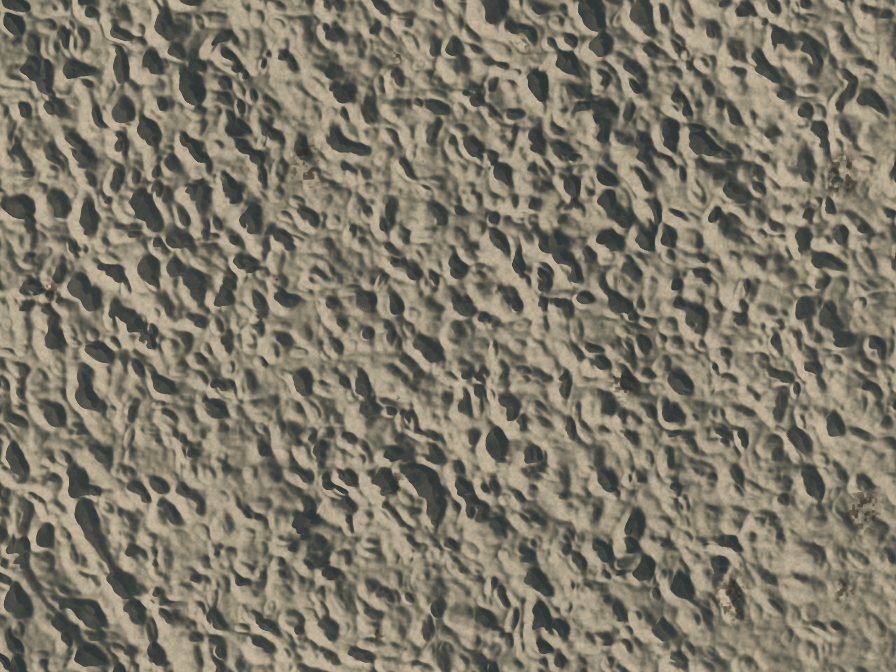
Write a WebGL 2 fragment shader that draws this texture.

```glsl
#version 300 es
precision highp float;
// Trampled beach sand seen from above in low sunlight.
// Cellular pits with soft rims, slanted ripples and drag grooves form a height field;
// slope shading and a short march towards the sun give tone and cast shadows.

uniform vec2 u_resolution;
out vec4 fragColor;

// Lengths are in canvas heights
const vec3 SHADOW_COLOR = vec3(0.212, 0.236, 0.232);
const vec3 SAND_COLOR = vec3(0.722, 0.672, 0.580);
const vec3 MID_WARMTH = vec3(0.0, -0.004, -0.022);
const vec3 DEBRIS_COLOR = vec3(0.20, 0.17, 0.13);
const vec2 SUN_DIR = vec2(0.848, 0.530);
const float SUN_SLOPE = 0.42;      // tangent of the sun elevation
const float FLAT_TONE = 0.64;
const float SLOPE_CONTRAST = 1.3;
const float STEP_CELL = 0.051;     // spacing of footprints
const float DENT_CELL = 0.032;     // spacing of small dents
const float STEP_DEPTH = 0.46;     // depth relative to radius
const float DENT_DEPTH = 0.30;
const float PIT_ANGLE = -0.95;     // prevailing long axis
const float PIT_TURN = 2.1;        // spread of the long axis
const float GRAIN = 0.13;
const int SHADOW_STEPS = 10;
const float SHADOW_REACH = 0.036;

vec3 hash3(vec2 p) {
  vec3 q = fract(p.xyx * vec3(0.1031, 0.1030, 0.0973));
  q += dot(q, q.yxz + 33.33);
  return fract((q.xxy + q.yzz) * q.zyx);
}

float noise(vec2 p) {
  vec2 i = floor(p), f = fract(p);
  f = f * f * f * (f * (f * 6.0 - 15.0) + 10.0);
  vec2 e = vec2(0.0, 1.0);
  return mix(mix(hash3(i).x, hash3(i + e.yx).x, f.x),
             mix(hash3(i + e.xy).x, hash3(i + e.yy).x, f.x), f.y);
}

// Coordinates along and across a direction
vec2 alongAcross(vec2 p, float angle) {
  vec2 axis = vec2(cos(angle), sin(angle));
  return vec2(dot(p, axis), dot(p, vec2(-axis.y, axis.x)));
}

// Scattered oval pits with flat floors and low, soft rims
float pits(vec2 p, float cell, float depth, float seed) {
  vec2 g = p / cell, id = floor(g);
  float h = 0.0;
  for (int y = -1; y <= 1; y++)
  for (int x = -1; x <= 1; x++) {
    vec2 c = id + vec2(x, y);
    vec3 a = hash3(c + seed), b = hash3(c + seed + 57.0);
    vec2 d = g - c - mix(vec2(0.12), vec2(0.88), a.xy);
    float stretch = mix(1.0, 1.28, b.y);
    d = alongAcross(d, PIT_ANGLE + (a.z - 0.5) * PIT_TURN);
    d *= vec2(1.0 / stretch, stretch);
    float radius = mix(0.25, 0.46, b.x);
    float r = length(d) / radius, r2 = r * r, rim = r - 1.25;
    float profile = 0.17 * exp(-9.0 * rim * rim) - exp(-1.4 * r2 * r2);
    h += profile * radius * cell * depth * mix(0.4, 1.25, b.z);
  }
  return h;
}

// Long drag marks near the lower left corner
float grooves(vec2 p) {
  float path = 0.225 - 0.42 * p.y + 0.008 * sin(p.y * 24.0);
  float d = min(abs(p.x - path), abs(p.x - path + 0.205)) / 0.016;
  float ends = smoothstep(0.03, 0.05, p.y + 0.12 * step(p.x, 0.06))
             * (1.0 - smoothstep(0.28, 0.33, p.y));
  return -0.012 * ends * exp(-d * d * d);
}

float height(vec2 p) {
  vec2 warp = vec2(noise(p * 24.0), noise(p * 24.0 + 71.0)) - 0.5;
  vec2 q = p + 0.018 * warp;
  vec2 ridge = alongAcross(q, PIT_ANGLE) + 4.0;
  float wear = mix(0.75, 1.2, noise(p * 3.5 + 9.0));
  wear *= 1.0 - 0.45 * smoothstep(0.75, 1.2, p.x - p.y);
  float h = pits(q, STEP_CELL, STEP_DEPTH, 11.0);
  h += pits(q + 0.013, DENT_CELL, DENT_DEPTH, 203.0);
  h += 0.018 * noise(ridge * vec2(7.0, 11.0));
  h += 0.008 * noise(ridge * vec2(24.0, 36.0));
  float crumbs = mix(0.0007, 0.0022, noise(p * 14.0 + 43.0));
  return h * wear + crumbs * noise(p * 120.0) + grooves(p);
}

// Sparse clumps of dark plant litter, broken up by fine noise
float debris(vec2 p) {
  vec2 g = p / 0.17, id = floor(g);
  vec3 a = hash3(id + 31.0);
  vec2 d = (g - id - mix(vec2(0.3), vec2(0.7), a.xy)) * vec2(1.25, 0.9);
  float size = 0.27 * smoothstep(0.5, 1.0, a.z);
  float area = 1.0 - smoothstep(size * 0.3, size + 0.01, length(d));
  float bits = noise(p * 110.0) * 0.6 + noise(p * 230.0) * 0.4;
  return area * smoothstep(0.45, 0.7, bits) * step(0.5, a.z);
}

void main() {
  vec2 p = gl_FragCoord.xy / u_resolution.y;

  // Direct light from the slope along the sun direction, softly limited
  float h = height(p), e = 0.002;
  float slope = (height(p + SUN_DIR * e) - height(p - SUN_DIR * e)) / (2.0 * e);
  float tone = 0.5 + 0.53 * tanh((FLAT_TONE - 0.5 - SLOPE_CONTRAST * slope) / 0.53);

  // Cast shadow from ground that rises above the sun ray
  float blocked = -1.0;
  for (int i = 1; i <= SHADOW_STEPS; i++) {
    float t = SHADOW_REACH * float(i) / float(SHADOW_STEPS);
    blocked = max(blocked, height(p + SUN_DIR * t) - h - t * SUN_SLOPE);
  }
  float shade = smoothstep(-0.0006, 0.0020, blocked);
  tone = mix(tone, min(tone, 0.02 + 0.22 * noise(p * 45.0)), shade);

  // Fine grain and broad colour drift
  float grain = noise(p * 300.0) + noise(p * 150.0 + 17.0) - 1.0;
  tone += GRAIN * grain * mix(0.4, 1.0, tone) + 0.10 * (noise(p * 5.0) - 0.5);
  tone = clamp(tone, -0.05, 1.1);
  vec3 color = mix(SHADOW_COLOR, SAND_COLOR, tone);
  color += MID_WARMTH * max(0.0, 4.0 * tone * (1.0 - tone));
  color = mix(color, DEBRIS_COLOR, 0.65 * debris(p));
  fragColor = vec4(color, 1.0);
}
```
